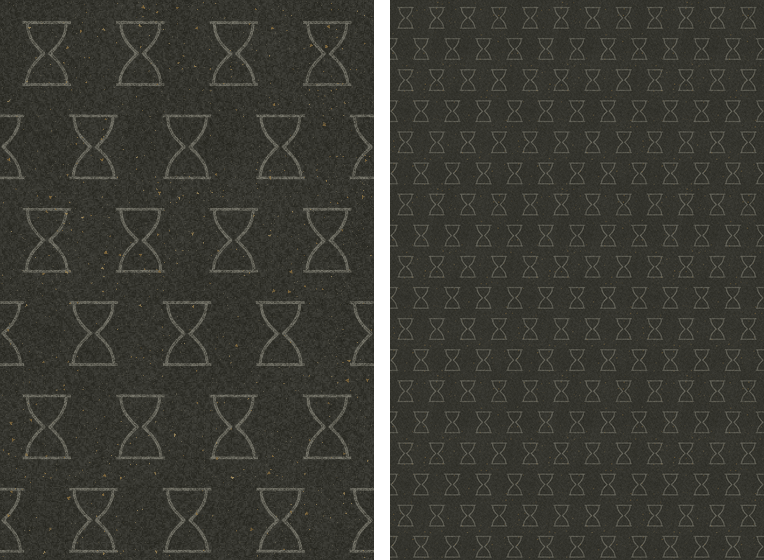
Left, the tile; right, the same tile 3 across and 3 down.
This pattern is drawn by a WebGL 1 fragment shader. Its source:

```glsl
precision highp float;

uniform vec2 u_resolution;

// One unit is one repeat; odd rows are shifted by half a repeat.
const vec2 REPEATS = vec2(4.0, 6.0);
const vec2 GLASS_CENTRE = vec2(0.5, 0.426);
const float HALF_HEIGHT = 0.332;
const float BULB_WIDTH = 0.19;
const float NECK_WIDTH = 0.022;
const float BULB_POWER = 2.2;
const float BAR_HALF_LENGTH = 0.258;
const float BAR_HALF_WIDTH = 0.014;
const float LINE_HALF_WIDTH = 0.0155;
const float STITCHES = 30.0;
const float GRAIN_SCALE = 80.0;
const float GRAIN_CONTRAST = 0.095;
const float TAU = 6.2831853;

const vec3 GROUND = vec3(0.205, 0.205, 0.18);
const vec3 CHALK = vec3(0.48, 0.475, 0.43);
const vec3 OCHRE = vec3(0.54, 0.43, 0.24);
const vec3 PALE_GOLD = vec3(0.66, 0.58, 0.40);
const vec3 DUST = vec3(0.42, 0.40, 0.33);

float hash(vec2 p) {
  return fract(sin(dot(p, vec2(12.9898, 78.233))) * 43758.5453);
}

// Value noise that wraps at the canvas edges.
float noise(vec2 p, float scale, float seed) {
  vec2 period = REPEATS * scale;
  vec2 cell = floor(p * scale);
  vec2 f = fract(p * scale);
  f = f * f * (3.0 - 2.0 * f);
  vec2 a = mod(cell, period) + seed;
  vec2 b = mod(cell + 1.0, period) + seed;
  return mix(mix(hash(a), hash(vec2(b.x, a.y)), f.x),
             mix(hash(vec2(a.x, b.y)), hash(b), f.x), f.y);
}

float cover(float dist, float pixel) {
  return 1.0 - smoothstep(-0.5 * pixel, 0.5 * pixel, dist);
}

// Signed distance to the curved sides of the glass.
float sidesDistance(vec2 q) {
  float t = min(sqrt(q.y * q.y + 0.0002) / HALF_HEIGHT, 1.0);
  float width = NECK_WIDTH + BULB_WIDTH * (1.0 - pow(1.0 - t, BULB_POWER));
  width *= 1.0 - 0.08 * q.y;
  float slope = BULB_WIDTH * BULB_POWER * pow(1.0 - t, BULB_POWER - 1.0) / HALF_HEIGHT;
  float side = abs(abs(q.x) - width) / sqrt(1.0 + slope * slope);
  return max(side - LINE_HALF_WIDTH, abs(q.y) - HALF_HEIGHT);
}

float barsDistance(vec2 q) {
  vec2 d = abs(vec2(q.x, abs(q.y) - HALF_HEIGHT));
  d -= vec2(BAR_HALF_LENGTH, BAR_HALF_WIDTH);
  return max(d.x, d.y);
}

// Irregular flecks, one per grid cell at most: x is coverage, y a random tone.
vec2 flecks(vec2 p, float scale, float density, float radius, float seed, float pixel) {
  vec2 id = mod(floor(p * scale), REPEATS * scale) + seed;
  float tone = hash(id + 3.7);
  vec2 centre = 0.3 + 0.4 * vec2(hash(id + 11.3), hash(id + 23.9));
  vec2 d = (fract(p * scale) - centre) / scale;
  float angle = TAU * hash(id + 31.1);
  d = mat2(cos(angle), sin(angle), -sin(angle), cos(angle)) * d;
  d.x *= 1.0 + 0.8 * tone;
  float size = radius * mix(0.5, 1.3, hash(id + 47.3));
  size *= 1.0 + 0.3 * sin(3.0 * atan(d.y, d.x + 0.00001) + angle);
  float present = step(hash(id), density);
  return vec2(present * cover(length(d) - size, pixel), tone);
}

void main() {
  vec2 p = gl_FragCoord.xy / u_resolution * REPEATS;
  float pixel = REPEATS.y / u_resolution.y;

  // Grainy ground
  float fine = noise(p, GRAIN_SCALE, 0.0);
  float coarse = noise(p, 34.0, 17.0);
  float cloud = noise(p, 2.0, 41.0);
  vec3 colour = GROUND + GRAIN_CONTRAST * (fine - 0.5) + 0.035 * (coarse - 0.5);
  colour += 0.012 * (cloud - 0.5);

  // Hourglasses in half-drop rows
  float shift = 0.5 * (1.0 - mod(floor(p.y), 2.0));
  vec2 q = fract(p + vec2(shift, 0.0)) - GLASS_CENTRE;
  q += 0.004 * (vec2(noise(p, 20.0, 5.0), noise(p, 20.0, 9.0)) - 0.5);
  float outline = min(sidesDistance(q), barsDistance(q));

  // Stitched, worn chalk line with lighter rims
  vec2 thread = sin(TAU * STITCHES * p);
  float rim = smoothstep(-LINE_HALF_WIDTH, -0.004, outline);
  float chalk = 0.58 + 0.16 * thread.x * thread.y + 0.16 * rim;
  chalk += 0.55 * (fine - 0.5) + 0.2 * (coarse - 0.5);
  colour = mix(colour, CHALK, cover(outline, pixel * 1.3) * clamp(chalk, 0.0, 1.0));

  // Dust and golden flakes, gathered in loose drifts
  float drift = mix(0.5, 1.5, cloud);
  vec2 dust = flecks(p, 24.0, 0.18 * drift, 0.005, 61.0, pixel);
  vec2 small = flecks(p, 14.0, 0.11 * drift, 0.0065, 83.0, pixel);
  vec2 large = flecks(p, 5.0, 0.20 * drift, 0.014, 97.0, pixel);
  colour = mix(colour, DUST, dust.x * mix(0.3, 0.9, dust.y));
  colour = mix(colour, mix(OCHRE, PALE_GOLD, small.y), small.x * 0.75);
  colour = mix(colour, mix(OCHRE, PALE_GOLD, large.y * large.y), large.x * mix(0.6, 1.0, fine));

  gl_FragColor = vec4(clamp(colour, 0.0, 1.0), 1.0);
}
```
